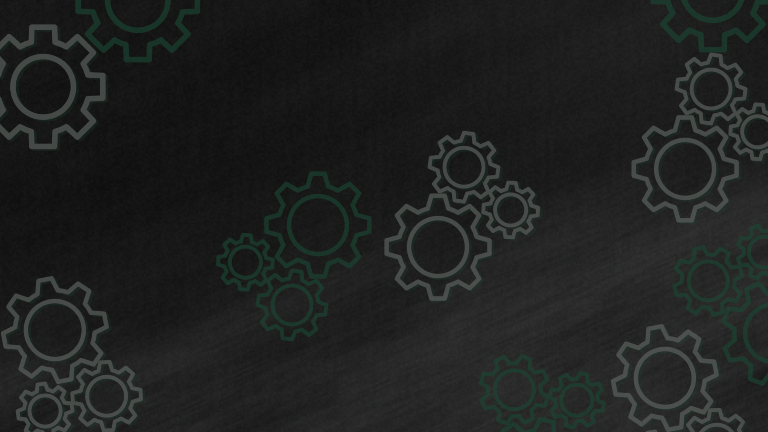
Reproduce this background procedurally as a Shadertoy shader.

```glsl
const vec3 GREY = vec3(0.295, 0.312, 0.303);
const vec3 GREEN = vec3(0.105, 0.225, 0.172);
const vec3 SLATE = vec3(1.0, 1.005, 1.005);

float hash(vec2 p) {
    vec3 q = fract(vec3(p.xyx) * 0.1031);
    q += dot(q, q.yzx + 33.33);
    return fract((q.x + q.y) * q.z);
}

float noise(vec2 p) {
    vec2 i = floor(p), f = fract(p);
    f = f * f * (3.0 - 2.0 * f);
    return mix(mix(hash(i), hash(i + vec2(1, 0)), f.x),
               mix(hash(i + vec2(0, 1)), hash(i + vec2(1, 1)), f.x), f.y);
}

float fbm(vec2 p) {
    float sum = 0.0, weight = 0.5;
    for (int i = 0; i < 4; i++) {
        sum += weight * noise(p);
        p = p * 2.03 + 17.1;
        weight *= 0.5;
    }
    return sum;
}

vec2 rotate(vec2 p, float angle) {
    float c = cos(angle), s = sin(angle);
    return vec2(c * p.x - s * p.y, s * p.x + c * p.y);
}

float segment(vec2 p, vec2 a, vec2 b) {
    vec2 pa = p - a, ba = b - a;
    return length(pa - ba * clamp(dot(pa, ba) / dot(ba, ba), 0.0, 1.0));
}

// Outlined eight-tooth gear with an inner ring
float gear(vec2 p, float radius, float ring, float tipHalf, float stroke) {
    float sector = radians(45.0);
    float angle = abs(mod(atan(p.y, p.x) + 0.5 * sector, sector) - 0.5 * sector);
    vec2 q = length(p) * vec2(cos(angle), sin(angle));
    vec2 tip = radius * vec2(1.0, tipHalf);
    vec2 root = radius * vec2(0.75, 0.2);
    vec2 valley = length(root) * vec2(cos(0.5 * sector), sin(0.5 * sector));
    float d = segment(q, vec2(radius, 0.0), tip);
    d = min(d, segment(q, tip, root));
    d = min(d, segment(q, root, valley));
    return min(d, abs(length(p) - ring)) - stroke;
}

float largeGear(vec2 p) {
    return gear(p, 0.138, 0.070, 0.19, 0.0065);
}

// Three meshing gears; placement holds centre and angle in degrees
float gearCluster(vec2 p, vec3 placement) {
    p = rotate(p - placement.xy, -radians(placement.z));
    float d = gear(p, 0.119, 0.067, 0.13, 0.0052);
    vec2 middle = rotate(p - vec2(0.060, 0.185), radians(8.0));
    d = min(d, gear(middle, 0.079, 0.045, 0.14, 0.0045));
    vec2 small = rotate(p - vec2(0.168, 0.086), radians(3.0));
    return min(d, gear(small, 0.063, 0.036, 0.14, 0.0045));
}

float greyGears(vec2 p) {
    vec3 places[4] = vec3[4](vec3(1.014, 0.428, 0), vec3(1.586, 0.609, 0),
                             vec3(0.127, 0.236, -124), vec3(1.539, 0.125, -124));
    float d = largeGear(p - vec2(0.100, 0.799));
    for (int i = 0; i < 4; i++) d = min(d, gearCluster(p, places[i]));
    return d;
}

float greenGears(vec2 p) {
    vec3 places[3] = vec3[3](vec3(0.736, 0.479, 180), vec3(1.241, -0.090, 33),
                             vec3(1.792, 0.229, 69.6));
    float d = min(largeGear(p - vec2(0.319, 1.0)), largeGear(p - vec2(1.650, 1.023)));
    for (int i = 0; i < 3; i++) d = min(d, gearCluster(p, places[i]));
    return d;
}

// Dusty board: broad light, slanted wipes and fine grain
float chalkboard(vec2 p) {
    vec2 slanted = rotate(p, -0.42);
    float low = 1.0 - smoothstep(-0.1, 0.36, p.y - 0.27 * p.x);
    float high = exp(-4.0 * dot(p - vec2(1.45, 0.95), p - vec2(1.45, 0.95)));
    float wipes = fbm(slanted * vec2(2.2, 9.0)) - 0.47;
    float scratches = noise(slanted * vec2(14.0, 190.0)) - 0.5;
    float weave = noise(p * vec2(90.0, 9.0)) - 0.5;
    float grain = noise(p * 230.0) - 0.5;
    float light = 0.081 + 0.066 * low + 0.030 * high;
    light += wipes * (0.045 + 0.07 * low);
    light += scratches * (0.008 + 0.018 * low);
    return light + 0.010 * weave + 0.026 * grain;
}

float coverage(float d, float pixel) {
    return 1.0 - smoothstep(-0.6 * pixel, 0.6 * pixel, d);
}

void mainImage(out vec4 fragColor, in vec2 fragCoord) {
    vec2 p = fragCoord / iResolution.y;
    float pixel = 1.0 / iResolution.y;
    float board = chalkboard(p);
    vec3 color = SLATE * board;
    float dust = 0.3 * (board - 0.11);

    // Green gears and the faint offset echo beneath the grey ones
    float echo = coverage(greyGears(p - vec2(0.006, -0.004)), pixel);
    color = mix(color, GREEN + dust, 0.35 * echo);
    color = mix(color, GREEN + dust, 0.9 * coverage(greenGears(p), pixel));
    color = mix(color, GREY + dust, 0.92 * coverage(greyGears(p), pixel));
    fragColor = vec4(clamp(color, 0.0, 1.0), 1.0);
}
```
